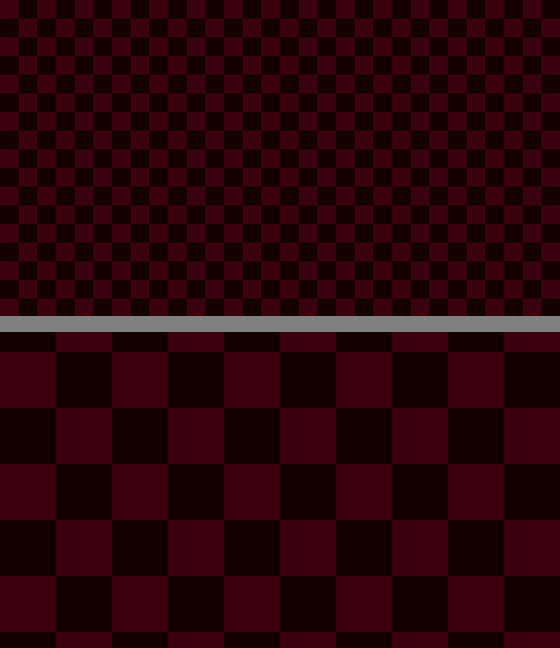
Top, the full canvas; bottom, a detail of the centre.
Give the GLSL for this pattern, as a Shadertoy shader.

```glsl
// Two-tone checkerboard of square cells, anchored at the top left corner.
// Each axis gives a smoothed square wave of +1 and -1; their product
// selects the dark or the wine colour, with edges one pixel wide.

#define CELLS_ACROSS 30.0
#define EDGE_PIXELS 1.0
#define WINE vec3(0.231, 0.0, 0.059)
#define DARK vec3(0.078, 0.0, 0.0)

// Signed distance to the nearest cell edge, positive in even cells
vec2 edgeDistance(vec2 cell) {
    return abs(mod(cell - 0.5, 2.0) - 1.0) - 0.5;
}

// Alternating +1 and -1 per axis, ramped over the edge width
vec2 squareWave(vec2 cell, float edgeWidth) {
    return clamp(2.0 * edgeDistance(cell) / edgeWidth, -1.0, 1.0);
}

void mainImage(out vec4 fragColor, in vec2 fragCoord) {
    // Cell units, counted rightwards and down from the top left
    float cellsPerPixel = CELLS_ACROSS / iResolution.x;
    vec2 fromTopLeft = vec2(fragCoord.x, iResolution.y - fragCoord.y);
    vec2 cell = fromTopLeft * cellsPerPixel;

    // Equal signs on both axes give wine, opposite signs give dark
    vec2 wave = squareWave(cell, EDGE_PIXELS * cellsPerPixel);
    float wineAmount = 0.5 + 0.5 * wave.x * wave.y;

    fragColor = vec4(mix(DARK, WINE, wineAmount), 1.0);
}
```
